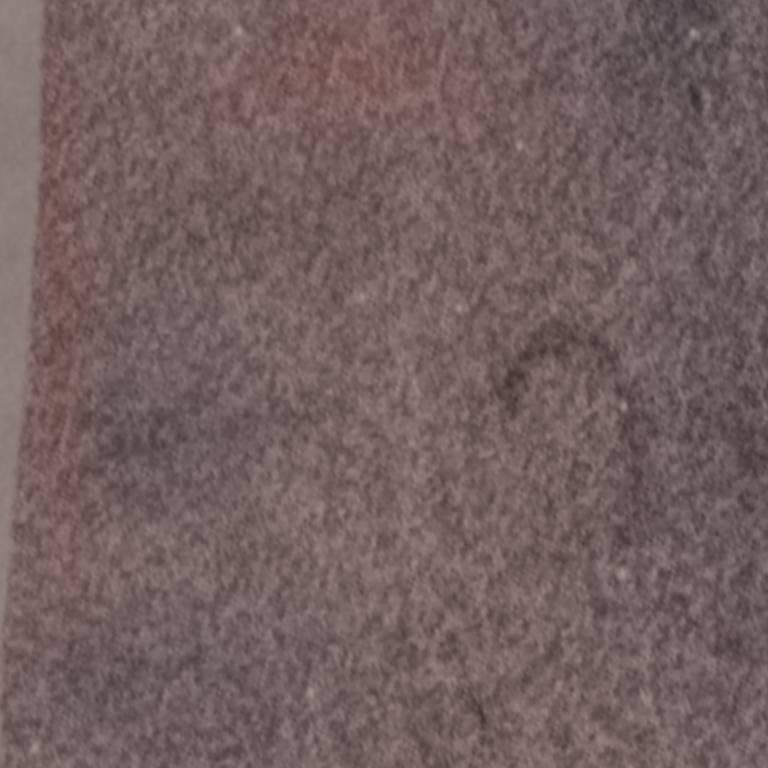
A three.js fragment shader for this texture:

```glsl
// Weathered mauve-brown stone with fine soft grain, faint stains, creases and a pale left edge.
varying vec2 vUv;

const vec3 STONE = vec3(0.455, 0.380, 0.378);
const vec3 PALE_EDGE = vec3(0.550, 0.490, 0.470);
const vec3 RUST_TINT = vec3(0.025, -0.025, -0.035);
const vec3 SLATE_TINT = vec3(-0.085, -0.060, -0.045);
const vec3 GRAIN_TINT = vec3(1.0, 0.97, 0.96);
const vec3 SPECK = vec3(0.70, 0.63, 0.61);

// Sine-free hash of a cell to 0..1
float hash(vec2 cell) {
  vec3 q = fract(vec3(cell.xyx) * 0.1031);
  q += dot(q, q.yzx + 33.33);
  return fract((q.x + q.y) * q.z);
}

// Smooth value noise centred on zero
float noise(vec2 p) {
  vec2 i = floor(p);
  vec2 f = fract(p);
  vec2 u = f * f * (3.0 - 2.0 * f);
  float low = mix(hash(i), hash(i + vec2(1.0, 0.0)), u.x);
  float high = mix(hash(i + vec2(0.0, 1.0)), hash(i + vec2(1.0, 1.0)), u.x);
  return mix(low, high, u.y) - 0.5;
}

vec2 rotate(vec2 p, float angle) {
  float c = cos(angle);
  float s = sin(angle);
  return vec2(c * p.x - s * p.y, s * p.x + c * p.y);
}

// Layered noise, each octave turned to hide the lattice
float fbm(vec2 p) {
  float sum = 0.0;
  float amplitude = 1.0;
  for (int i = 0; i < 4; i++) {
    sum += amplitude * noise(p);
    p = rotate(p, 0.7) * 2.03 + 17.3;
    amplitude *= 0.55;
  }
  return sum;
}

// Soft elliptical spot, 1 at its centre
float blob(vec2 p, vec2 centre, vec2 radius) {
  vec2 d = (p - centre) / radius;
  return exp(-dot(d, d));
}

// Soft line between two points
float crease(vec2 p, vec2 a, vec2 b, float width) {
  vec2 ab = b - a;
  float t = clamp(dot(p - a, ab) / dot(ab, ab), 0.0, 1.0);
  float d = length(p - a - ab * t) / width;
  return exp(-d * d);
}

// Soft outline of an ellipse
float ring(vec2 p, vec2 centre, vec2 radius, float width) {
  float d = (length((p - centre) / radius) - 1.0) * min(radius.x, radius.y) / width;
  return exp(-d * d);
}

// Fine grain, slightly taller than wide and leaning
float grain(vec2 p) {
  float coarse = noise(rotate(p, 0.25) * vec2(118.0, 74.0));
  float fine = noise(rotate(p, -0.35) * vec2(215.0, 150.0) + 31.0);
  return coarse + 0.75 * fine;
}

// Sparse tiny pale flecks, at most one per cell
float flecks(vec2 p, float count) {
  vec2 cell = floor(p * count);
  vec2 offset = 0.3 + 0.4 * vec2(hash(cell + 5.0), hash(cell + 9.0));
  float present = step(0.955, hash(cell + 71.0));
  return present * blob(fract(p * count), offset, vec2(0.07, 0.10));
}

void main() {
  vec2 p = vUv;
  vec2 warped = p + 0.016 * vec2(fbm(p * 14.0), fbm(p * 14.0 + 40.0));
  vec2 drifted = p + 0.10 * vec2(fbm(p * 4.0 + 8.0), fbm(p * 4.0 + 60.0));

  // Broad stains
  float rust = blob(drifted, vec2(0.46, 0.88), vec2(0.20, 0.10));
  rust += 0.8 * blob(drifted, vec2(0.04, 0.62), vec2(0.05, 0.40));
  float slate = blob(drifted, vec2(0.93, 0.98), vec2(0.16, 0.14));
  slate += 0.75 * blob(drifted, vec2(1.00, 0.45), vec2(0.15, 0.38));
  slate += 0.50 * blob(drifted, vec2(0.21, 0.45), vec2(0.13, 0.12));
  slate += 0.45 * blob(drifted, vec2(0.22, 0.10), vec2(0.20, 0.10));
  vec3 color = STONE + RUST_TINT * rust + SLATE_TINT * slate;

  // Mottling, raised ridge and grain, rougher toward the lower right
  float rough = smoothstep(0.5, 1.3, p.x + 0.6 * (1.0 - p.y));
  float relief = 0.040 * fbm(p * vec2(9.0, 7.0)) + 0.045 * rough * fbm(p * 32.0 + 12.0);
  relief += 0.035 * crease(warped, vec2(0.53, 0.56), vec2(0.55, 0.22), 0.025);
  relief += 0.025 * blob(drifted, vec2(0.42, 0.32), vec2(0.10, 0.07));
  relief += (0.125 + 0.025 * rough) * grain(p);

  // Worn hollow, cracks and pit
  float arc = smoothstep(0.24, 0.50, p.y + 0.9 * (p.x - 0.74));
  float hollow = ring(warped, vec2(0.74, 0.40), vec2(0.085, 0.155), 0.011) * arc;
  hollow += 0.7 * blob(warped, vec2(0.665, 0.505), vec2(0.018, 0.025));
  float crack = crease(warped, vec2(0.595, 0.17), vec2(0.63, 0.04), 0.005);
  crack += 0.6 * crease(warped, vec2(0.98, 0.45), vec2(0.96, 0.15), 0.009);
  relief -= 0.085 * hollow + 0.085 * crack;
  relief -= 0.18 * blob(p, vec2(0.906, 0.870), vec2(0.009, 0.013));
  relief += 0.17 * blob(p, vec2(0.922, 0.870), vec2(0.006, 0.012));
  color += GRAIN_TINT * relief;

  // Pale flecks and the smooth strip along the left side
  color = mix(color, SPECK, 0.75 * flecks(p, 14.0));
  float edge = 0.060 * smoothstep(-0.1, 1.1, p.y) + 0.010 * fbm(vec2(p.y * 9.0, 3.0));
  float strip = 1.0 - smoothstep(edge - 0.007, edge + 0.007, p.x);
  vec3 stripColor = PALE_EDGE + 0.025 * grain(p) + 0.03 * fbm(p * 12.0);
  color = mix(color, stripColor, strip);

  gl_FragColor = vec4(color, 1.0);
}
```
